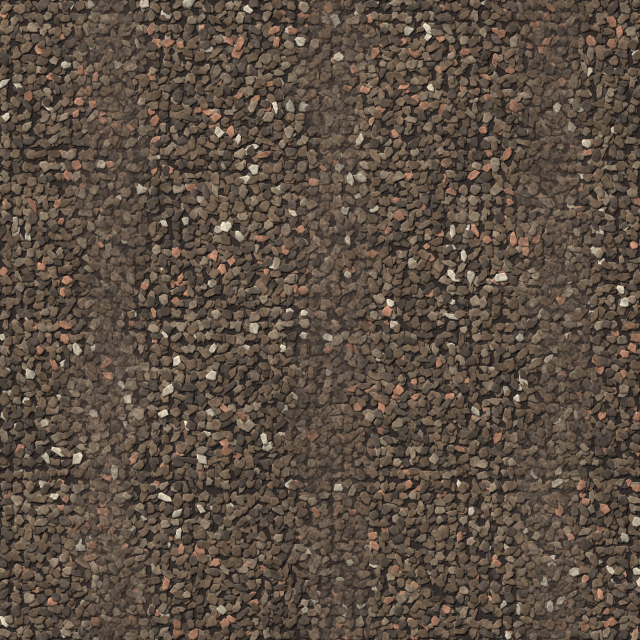
Write a Shadertoy shader that draws this texture.

```glsl
// Draws a sunlit bed of small angular brown gravel with muddy vertical bands.

const float TAU = 6.2831853;
const int LAYERS = 3;
const int SIDES = 6;
const vec2 LIGHT = vec2(-0.6, 0.8);

const vec3 SOIL = vec3(0.20, 0.175, 0.165);
const vec3 UMBER = vec3(0.43, 0.36, 0.295);
const vec3 SLATE = vec3(0.34, 0.30, 0.265);
const vec3 SAND = vec3(0.51, 0.45, 0.38);
const vec3 RUST = vec3(0.63, 0.46, 0.37);
const vec3 CHALK = vec3(0.74, 0.70, 0.62);
const vec3 MUD = vec3(0.38, 0.325, 0.285);

vec3 hash3(vec2 p, float seed) {
    vec3 q = fract((p.xyx + seed * 17.3) * vec3(0.1031, 0.1030, 0.0973));
    q += dot(q, q.yxz + 33.33);
    return fract((q.xxy + q.yzz) * q.zyx);
}

float valueNoise(vec2 p, float seed) {
    vec2 cell = floor(p);
    vec2 f = fract(p);
    f = f * f * (3.0 - 2.0 * f);
    float low = mix(hash3(cell, seed).x, hash3(cell + vec2(1, 0), seed).x, f.x);
    float high = mix(hash3(cell + vec2(0, 1), seed).x, hash3(cell + vec2(1, 1), seed).x, f.x);
    return mix(low, high, f.y);
}

mat2 rotation(float angle) {
    float c = cos(angle), s = sin(angle);
    return mat2(c, -s, s, c);
}

// Irregular polygon: xy is the normal of the nearest side, z the distance.
vec3 stoneShape(vec2 p, vec2 id, float seed, float radius) {
    vec3 nearest = vec3(normalize(p + 1e-4), length(p) - radius * 1.2);
    for (int k = 0; k < SIDES; k++) {
        vec3 rnd = hash3(id + float(k) * 7.31, seed + 3.0);
        float angle = (float(k) + 0.8 * rnd.x) * TAU / float(SIDES);
        vec2 normal = vec2(cos(angle), sin(angle));
        float d = dot(p, normal) - radius * mix(0.7, 1.15, rnd.y);
        if (d > nearest.z) nearest = vec3(normal, d);
    }
    return nearest;
}

vec3 stoneColor(float pick, float tone, float paleness) {
    vec3 color = pick < 0.46 ? UMBER : pick < 0.74 ? SLATE : SAND;
    if (pick > 0.92) color = RUST;
    if (pick > 0.985 - 0.06 * paleness) color = CHALK;
    return color * mix(0.86, 1.14, tone);
}

// Paints one scattered layer of stones and their shadows over the base.
vec3 paintLayer(vec3 base, vec2 uv, float density, float seed, float pixel) {
    vec2 grid = uv * density;
    float blur = pixel * density * 0.8;
    for (int j = -1; j <= 1; j++)
    for (int i = -1; i <= 1; i++) {
        vec2 id = floor(grid) + vec2(i, j);
        vec3 place = hash3(id, seed);
        vec3 form = hash3(id, seed + 1.0);
        vec3 look = hash3(id, seed + 2.0);
        vec2 p = grid - id - 0.5 - (place.xy - 0.5) * 0.6;
        if (dot(p, p) > 1.4) continue;

        float radius = mix(0.30, 0.44, form.x);
        float stretch = mix(1.0, 1.55, form.y * form.y);
        vec2 squash = vec2(1.0 / stretch, stretch);
        mat2 turn = rotation(form.z * TAU);
        vec2 local = turn * p * squash;

        // Cast shadow
        vec2 shadowLocal = turn * (p + LIGHT * 0.11) * squash;
        float shadowDistance = stoneShape(shadowLocal, id, seed, radius).z;
        base *= 1.0 - 0.52 * (1.0 - smoothstep(-0.05, 0.07, shadowDistance));

        // Tilted top face with bevelled sides
        vec3 shape = stoneShape(local, id, seed, radius);
        float bevel = smoothstep(-0.15, 0.0, shape.z);
        float facing = dot(shape.xy, turn * LIGHT);
        float slope = dot(local, look.yz - 0.5) / radius;
        float shade = 1.0 + 0.24 * slope + 0.28 * bevel * facing;
        float paleness = smoothstep(0.5, 0.8, valueNoise(id / density * 11.0, 5.0));
        vec3 stone = stoneColor(look.x, place.z, paleness) * shade;
        base = mix(base, stone, 1.0 - smoothstep(-blur, blur, shape.z));
    }
    return base;
}

// Soft vertical bands with wavering edges.
float muddyBand(vec2 uv) {
    float waver = (valueNoise(uv * vec2(9.0, 14.0), 8.0) - 0.5) * 0.05;
    float offset = abs(fract((uv.x + waver) / 0.345) - 0.5) * 0.345;
    return 1.0 - smoothstep(0.015, 0.075, offset);
}

void mainImage(out vec4 fragColor, in vec2 fragCoord) {
    vec2 uv = fragCoord / iResolution.y;
    float pixel = 1.0 / iResolution.y;

    vec3 color = SOIL;
    for (int n = 0; n < LAYERS; n++) {
        float level = float(n);
        color = paintLayer(color, uv, 60.0 - 4.0 * level, 11.0 + 9.0 * level, pixel);
    }

    // Dusty bands, mineral grain and broad tonal drift
    float grain = valueNoise(uv * 330.0, 2.0) * 0.6 + valueNoise(uv * 170.0, 4.0) * 0.4;
    float dust = muddyBand(uv) * mix(0.15, 0.6, valueNoise(uv * 60.0, 6.0));
    color = mix(color, MUD * mix(0.7, 1.25, grain), dust);
    color *= mix(0.82, 1.18, grain);
    color *= mix(0.94, 1.06, valueNoise(uv * 5.0, 7.0));
    fragColor = vec4(clamp(color, 0.0, 1.0), 1.0);
}
```
